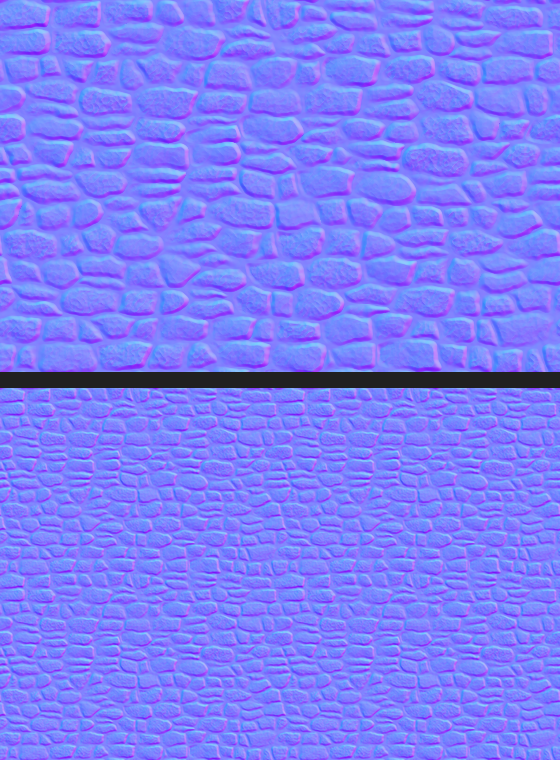
Top, the tile; bottom, the same tile 2 across and 2 down.
Give the GLSL for this texture map, as a Shadertoy shader.

```glsl
// Tileable normal map of a rubble stone wall with rounded stones in uneven courses.

const float ASPECT = 1.5;               // tile width over height
const vec2  CELLS = vec2(10.0, 13.0);   // layout cells per tile, one or two stones each
const vec2  CELL_SIZE = vec2(ASPECT, 1.0) / CELLS;
const vec2  JITTER = vec2(0.30, 0.18);  // random shift of a cell's stones
const float SINGLE_SHARE = 0.44;        // cells holding one large stone
const float STACKED_SHARE = 0.20;       // cells holding two flat stones
const float COURSE_WARP = 0.026;        // slow bending of the courses
const float SHAPE_WARP = 0.010;         // irregular outlines
const float CORNER_ROUNDING = 0.0045;
const float EDGE_SOFTNESS = 0.0068;
const float STONE_HEIGHT = 0.0046;
const float DOME_HEIGHT = 0.0030;
const float ROUGHNESS = 0.0031;
const float MORTAR_RELIEF = 0.0024;
const float TILT = 0.16;                // random lean of stone faces
const vec2  FACE_LEAN = vec2(0.045, 0.0);
const vec2  FACING_GAIN = vec2(0.62, 0.72);  // strength of right and upper slopes
const vec2  AVERTED_GAIN = vec2(0.80, 0.98); // strength of left and lower slopes
const vec2  BASE_TINT = vec2(0.506, 0.512);  // red and green of a flat surface
const float SAMPLE_STEP = 0.0018;       // spacing of the slope samples
const float BLUE_LEVEL = 0.995;

vec2 hash2(vec2 p) {
    vec3 q = fract(p.xyx * vec3(0.1031, 0.1030, 0.0973));
    q += dot(q, q.yzx + 33.33);
    return fract((q.xx + q.yz) * q.zy);
}

float cornerGradient(vec2 corner, vec2 offset, vec2 period) {
    float angle = 6.2832 * hash2(mod(corner, period) + period).x;
    return dot(vec2(cos(angle), sin(angle)), offset);
}

// Gradient noise that wraps over the tile; frequency counts half tile heights.
float tileNoise(vec2 uv, float frequency) {
    vec2 period = frequency * vec2(3.0, 2.0);
    vec2 p = uv * period, i = floor(p), f = p - i;
    vec2 u = f * f * f * (f * (f * 6.0 - 15.0) + 10.0);
    vec2 e = vec2(1.0, 0.0);
    float low = mix(cornerGradient(i, f, period), cornerGradient(i + e, f - e, period), u.x);
    float high = mix(cornerGradient(i + e.yx, f - e.yx, period),
                     cornerGradient(i + 1.0, f - 1.0, period), u.x);
    return mix(low, high, u.y);
}

float rowShift(float row) {
    return hash2(vec2(mod(row, CELLS.y), 91.0)).x;
}

// Stone centre in xy, size weight in z; side is -1 or 1 within a split cell.
vec3 stoneSite(vec2 cell, float side) {
    vec2 id = mod(cell, CELLS);
    vec2 shift = hash2(id + 7.0) - 0.5;
    vec2 kind = hash2(id + 31.0);
    vec2 centre = cell + 0.5 + vec2(rowShift(cell.y), 0.0) + shift * JITTER;
    float lean = kind.y - 0.5;
    if (kind.x < SINGLE_SHARE)
        return vec3(centre, side < 0.0 ? 0.04 + 0.18 * kind.y : -9.0);
    bool stacked = kind.x < SINGLE_SHARE + STACKED_SHARE;
    vec2 offset = stacked ? vec2(0.12 * lean, 0.25) : vec2(0.27, 0.12 * lean);
    return vec3(centre + side * offset, side * lean * 0.14);
}

// Cell of the given neighbour, counted along its own shifted row.
vec2 neighbourCell(vec2 q, int n) {
    float row = floor(q.y) + float(n / 3 - 1);
    return vec2(floor(q.x - rowShift(row)) + float(n % 3 - 1), row);
}

float wallHeight(vec2 uv) {
    // Bend the layout
    vec2 warp = COURSE_WARP * vec2(tileNoise(uv, 2.0), tileNoise(uv + 0.37, 2.0))
              + SHAPE_WARP * vec2(tileNoise(uv, 9.0), tileNoise(uv + 0.61, 9.0));
    vec2 q = (uv + warp / vec2(ASPECT, 1.0)) * CELLS;

    // Find the owning stone
    vec3 stone = vec3(0.0);
    vec2 stoneId = vec2(0.0);
    float nearest = 1e3;
    for (int n = 0; n < 18; n++) {
        vec2 cell = neighbourCell(q, n / 2);
        float side = float(n % 2) * 2.0 - 1.0;
        vec3 site = stoneSite(cell, side);
        float power = dot(q - site.xy, q - site.xy) - site.z;
        if (power < nearest) {
            nearest = power;
            stone = site;
            stoneId = mod(cell, CELLS) + vec2(side * 20.0 + 50.0, 0.0);
        }
    }

    // Distance to its outline, blended so that corners turn round
    float edgeSum = 1e-9;
    for (int n = 0; n < 18; n++) {
        vec3 site = stoneSite(neighbourCell(q, n / 2), float(n % 2) * 2.0 - 1.0);
        vec2 apart = site.xy - stone.xy;
        if (dot(apart, apart) < 1e-5) continue;
        float power = dot(q - site.xy, q - site.xy) - site.z;
        float edge = 0.5 * (power - nearest) / length(apart / CELL_SIZE);
        edgeSum += exp(-edge / CORNER_ROUNDING);
    }
    float inside = -CORNER_ROUNDING * log(edgeSum) + 0.004 * tileNoise(uv, 23.0);

    // Raised, leaning and craggy faces above soft mortar
    vec2 look = hash2(stoneId), lean = hash2(stoneId + 13.0) - 0.5;
    float gap = 0.0062 + 0.0035 * look.x;
    float face = smoothstep(gap - EDGE_SOFTNESS, gap + EDGE_SOFTNESS, inside);
    vec2 fromCentre = (q - stone.xy) * CELL_SIZE;
    float crags = 0.9 * tileNoise(uv, 13.0) - 0.55 * abs(tileNoise(uv, 25.0))
                + 0.26 * tileNoise(uv, 39.0) + 0.12 * tileNoise(uv, 70.0);
    float top = STONE_HEIGHT * (0.75 + 0.5 * look.y) + dot(fromCentre, TILT * lean + FACE_LEAN)
              + ROUGHNESS * (0.4 + 0.9 * look.x) * crags;
    float mortar = MORTAR_RELIEF * (tileNoise(uv, 7.0) + 0.3 * tileNoise(uv, 29.0));
    return mortar + face * top + DOME_HEIGHT * smoothstep(0.0, 0.035, inside);
}

void mainImage(out vec4 fragColor, in vec2 fragCoord) {
    vec2 uv = fragCoord / iResolution.xy;
    float here = wallHeight(uv);
    vec2 slope = vec2(wallHeight(uv + vec2(SAMPLE_STEP / ASPECT, 0.0)),
                      wallHeight(uv + vec2(0.0, SAMPLE_STEP))) - here;
    vec2 lean = normalize(vec3(-slope / SAMPLE_STEP, 1.0)).xy;
    lean = max(lean, 0.0) * FACING_GAIN + min(lean, 0.0) * AVERTED_GAIN;
    float blue = BLUE_LEVEL - 0.03 * dot(lean, lean);
    fragColor = vec4(BASE_TINT + 0.5 * lean, blue, 1.0);
}
```
